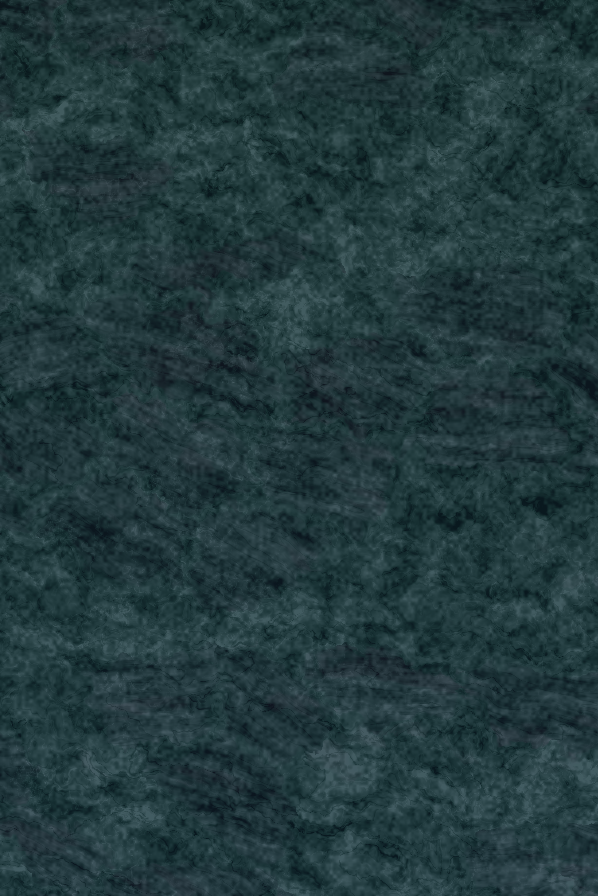
This texture is drawn by a WebGL 2 fragment shader. Its source:

```glsl
#version 300 es
precision highp float;
// Dark green brecciated marble: streaked grey clasts in a finely veined, mottled matrix.

uniform vec2 u_resolution;
out vec4 outColor;

// Palette, dark to light
const vec3 INK   = vec3(0.048, 0.118, 0.136);
const vec3 DEEP  = vec3(0.082, 0.180, 0.186);
const vec3 BODY  = vec3(0.128, 0.230, 0.238);
const vec3 MIST  = vec3(0.172, 0.274, 0.284);
const vec3 PALE  = vec3(0.235, 0.335, 0.350);
const vec3 CLAST_TINT  = vec3(0.007, -0.007, 0.001);
const vec3 PLUM_TINT   = vec3(0.024, -0.008, 0.003);

// Layout, in canvas heights
const float BEDDING_ANGLE = -0.20;
const float ANGLE_SPREAD  = 0.80;
const vec2  CLAST_SCALE   = vec2(6.5, 10.5);
const vec2  PEBBLE_SCALE  = vec2(19.0, 34.0);
const vec2  STREAK_SCALE  = vec2(11.0, 85.0);
const float CLAST_SHARE   = 0.52;
const float MOTTLE_SCALE  = 48.0;
const float GRAIN_SCALE   = 230.0;

// Tone, in palette steps
const float MATRIX_TONE = 2.30;
const float CLAST_TONE  = 1.75;
const float VEIN_GAIN   = 0.80;
const float CRACK_GAIN  = 1.20;
const float GRAIN_GAIN  = 2.10;

vec2 hash2(vec2 p) {
    vec3 q = fract(p.xyx * vec3(0.1031, 0.1030, 0.0973));
    q += dot(q, q.yzx + 33.33);
    return fract((q.xx + q.yz) * q.zy);
}

float noise(vec2 p) {
    vec2 i = floor(p), f = fract(p);
    f = f * f * (3.0 - 2.0 * f);
    float low  = mix(hash2(i).x, hash2(i + vec2(1, 0)).x, f.x);
    float high = mix(hash2(i + vec2(0, 1)).x, hash2(i + vec2(1, 1)).x, f.x);
    return mix(low, high, f.y);
}

// Layered noise centred on zero
float fbm(vec2 p) {
    float sum = 0.0, gain = 0.46;
    for (int i = 0; i < 4; i++) {
        sum += gain * (noise(p) - 0.5);
        p = p * 2.03 + 17.3;
        gain *= 0.6;
    }
    return sum;
}

mat2 rotation(float a) {
    return mat2(cos(a), sin(a), -sin(a), cos(a));
}

// Cellular noise: x = gap between the two nearest seeds, yz = cell
vec3 cells(vec2 p) {
    vec2 base = floor(p), nearest = base;
    float d1 = 9.0, d2 = 9.0;
    for (int y = -1; y <= 1; y++)
    for (int x = -1; x <= 1; x++) {
        vec2 cell = base + vec2(x, y);
        float d = distance(p, cell + 0.1 + 0.8 * hash2(cell));
        if (d < d1) { d2 = d1; d1 = d; nearest = cell; }
        else d2 = min(d2, d);
    }
    return vec3(d2 - d1, nearest);
}

// Thin line along the zero level of a field
float line(float field, float width) {
    return 1.0 - smoothstep(0.0, width, abs(field));
}

vec3 palette(float t) {
    vec3 c = mix(INK, DEEP, clamp(t, -0.4, 1.0));
    c = mix(c, BODY, clamp(t - 1.0, 0.0, 1.0));
    c = mix(c, MIST, clamp(t - 2.0, 0.0, 1.0));
    return mix(c, PALE, clamp(t - 3.0, 0.0, 1.4));
}

void main() {
    vec2 p = gl_FragCoord.xy / u_resolution.y;
    vec2 warp = vec2(fbm(p * 9.0), fbm(p * 9.0 + 41.0));
    vec2 fineWarp = vec2(fbm(p * 45.0 + 7.0), fbm(p * 45.0 + 71.0));
    vec2 bed = rotation(-BEDDING_ANGLE) * (p + 0.07 * warp + 0.022 * fineWarp);

    // Mottled matrix with webs of dark and pale filaments
    float mottle = fbm(bed * MOTTLE_SCALE * vec2(0.8, 1.2));
    float darkWeb = line(fbm(bed * vec2(26.0, 36.0) + 5.0), 0.030);
    float paleWeb = line(fbm(bed * vec2(34.0, 42.0) + 47.0), 0.026);
    float matrix = MATRIX_TONE + 1.8 * fbm(p * 6.0 + 3.0) + 5.4 * mottle
                 - 0.80 * darkWeb + 0.60 * paleWeb;

    // Angular clasts, each with its own streak direction
    vec3 clast = cells(bed * CLAST_SCALE + 11.0);
    vec2 id = hash2(clast.yz + 23.0);
    float inside = step(id.x, CLAST_SHARE) * smoothstep(0.03, 0.16, clast.x + 0.6 * mottle);
    float angle = BEDDING_ANGLE + (id.y - 0.5) * ANGLE_SPREAD;
    vec2 along = rotation(-angle) * (p + 0.02 * warp + 0.004 * fineWarp);
    float streak = fbm(along * STREAK_SCALE + id * 60.0);
    float seam = line(fbm(along * vec2(6.0, 38.0) + id * 30.0), 0.022);
    float layered = CLAST_TONE + 4.6 * streak + 2.6 * mottle - 0.75 * seam
                  + 0.35 * paleWeb + 0.5 * (id.y - 0.5);
    float tone = mix(matrix, layered, 0.9 * inside);

    // Pale pebbles gathered in the lower part
    vec3 pebble = cells(bed * PEBBLE_SCALE + 3.0);
    float gathered = smoothstep(0.42, 0.12, p.y + 1.2 * fbm(p * 5.0 + 29.0));
    float chosen = step(0.78, hash2(pebble.yz).x) * gathered;
    tone += 0.65 * chosen * smoothstep(0.08, 0.24, pebble.x);

    // Pale veins and dark cracks, broken up along their length
    float veinGate = smoothstep(-0.04, 0.10, fbm(p * 8.0 + 53.0));
    float veins = line(fbm(p * 9.0 + 0.8 * fineWarp + 19.0), 0.010)
                + line(fbm(p * 17.0 + 0.8 * fineWarp + 83.0), 0.016);
    float crackGate = smoothstep(-0.06, 0.08, fbm(p * 7.0 + 97.0));
    float cracks = line(fbm(bed * vec2(7.0, 24.0) + 31.0), 0.014);
    tone += VEIN_GAIN * veins * veinGate - CRACK_GAIN * cracks * crackGate;

    // Grain and a slow fade, lighter and bluer low down
    tone += GRAIN_GAIN * (noise(p * GRAIN_SCALE) - 0.5) + 0.45 * (0.5 - p.y);
    vec3 color = palette(tone);
    float plum = smoothstep(0.06, 0.20, fbm(along * vec2(12.0, 34.0) + 67.0));
    color += CLAST_TINT * inside + PLUM_TINT * plum * max(0.7 * inside, 0.5 * chosen);
    color.b += 0.014 * (0.55 - p.y);
    outColor = vec4(clamp(color, 0.0, 1.0), 1.0);
}
```
